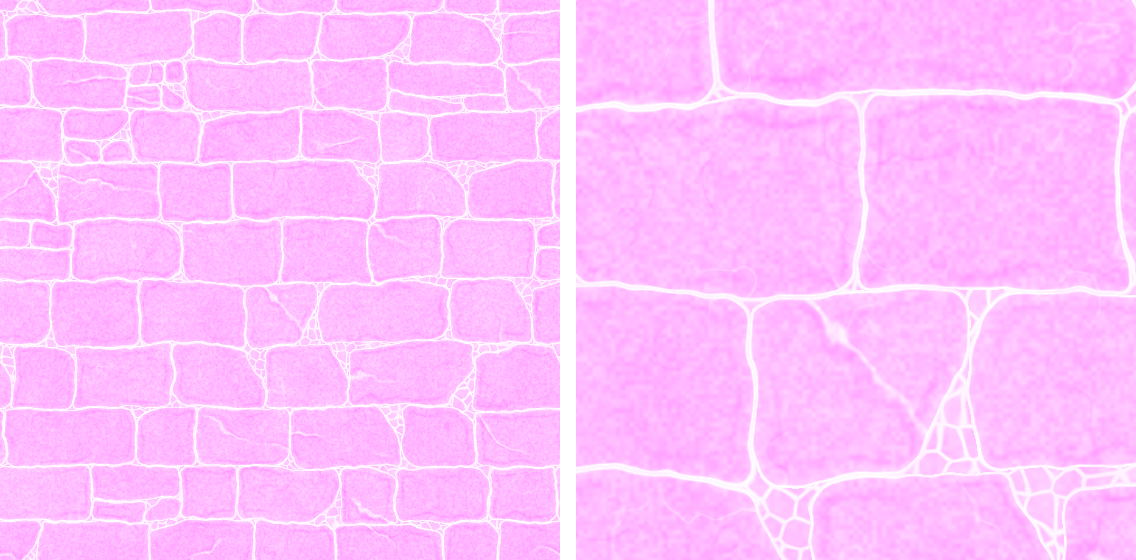
Left: the whole. Right: its middle third, enlarged.
This texture map is drawn by a Shadertoy shader. Its source:

```glsl
float hash(vec2 p) {
    vec3 q = fract(p.xyx * 0.1031);
    q += dot(q, q.yzx + 33.33);
    return fract((q.x + q.y) * q.z);
}

// Value noise that tiles over the unit square
float noise(vec2 p, float cells, float seed) {
    p *= cells;
    vec2 i = floor(p), f = p - i;
    f = f * f * (3.0 - 2.0 * f);
    vec2 a = mod(i, cells) + seed, b = mod(i + 1.0, cells) + seed;
    return mix(mix(hash(a), hash(vec2(b.x, a.y)), f.x),
               mix(hash(vec2(a.x, b.y)), hash(b), f.x), f.y);
}

float fbm(vec2 p, float cells, float seed) {
    float sum = 0.0, gain = 0.5;
    for (int i = 0; i < 4; i++) {
        sum += gain * noise(p, cells, seed);
        cells *= 2.0;
        gain *= 0.5;
        seed += 17.0;
    }
    return sum / 0.9375;
}

// Gap between the two nearest pebble centres
float pebbleEdge(vec2 p, float cells) {
    p *= cells;
    vec2 base = floor(p), near = vec2(9.0);
    for (int y = -1; y <= 1; y++)
    for (int x = -1; x <= 1; x++) {
        vec2 cell = base + vec2(x, y), id = mod(cell, cells);
        vec2 site = cell + 0.1 + 0.8 * vec2(hash(id + 3.0), hash(id + 71.0));
        float d = distance(p, site);
        near = d < near.x ? vec2(d, near.x) : vec2(near.x, min(near.y, d));
    }
    return near.y - near.x;
}

float courseTop(float row) {
    return row * 0.1 + 0.012 - 0.022 * cos(0.6283 * (row - 3.3));
}

float jointX(float col, float row, float count) {
    float jitter = hash(vec2(mod(col, count), row) + 13.0) - 0.5;
    return (col + 0.6 * jitter + hash(vec2(row, 41.0))) / count;
}

float roundBox(vec2 p, vec2 halfSize, float radius) {
    vec2 q = abs(p) - halfSize + radius;
    return length(max(q, 0.0)) + min(max(q.x, q.y), 0.0) - radius;
}

void mainImage(out vec4 fragColor, in vec2 fragCoord) {
    vec2 uv = fragCoord / iResolution.xy;
    uv.y = 1.0 - uv.y;
    float px = 1.0 / iResolution.y;

    // Uneven hand-cut outlines
    vec2 p = uv;
    p += 0.018 * (vec2(noise(uv, 9.0, 5.0), noise(uv, 9.0, 50.0)) - 0.5);
    p += 0.007 * (vec2(noise(uv, 30.0, 9.0), noise(uv, 30.0, 90.0)) - 0.5);
    p += 0.003 * (vec2(noise(uv, 90.0, 2.0), noise(uv, 90.0, 120.0)) - 0.5);

    // Course and stone containing this point
    float course = floor((p.y - 0.012) * 10.0);
    course += step(courseTop(course + 1.0), p.y) - step(p.y, courseTop(course));
    float row = mod(course, 10.0);
    float count = 6.0 + step(mod(row + 2.0, 10.0), 4.5) * (1.0 - mod(row, 2.0));
    float col = floor(p.x * count - hash(vec2(row, 41.0)));
    col += step(jointX(col + 1.0, row, count), p.x) - step(p.x, jointX(col, row, count));
    vec2 lo = vec2(jointX(col, row, count), courseTop(course));
    vec2 hi = vec2(jointX(col + 1.0, row, count), courseTop(course + 1.0));
    vec2 id = vec2(mod(col, count), row);

    // Some stones are stacked pairs, and some halves are cut again
    if (hash(id + 23.0) > 0.84) {
        float bed = mix(lo.y, hi.y, 0.35 + 0.3 * hash(id + 29.0));
        if (p.y < bed) { hi.y = bed; id += 100.0; } else { lo.y = bed; id += 200.0; }
        if (hash(id) > 0.6) {
            float cut = mix(lo.x, hi.x, 0.4 + 0.25 * hash(id + 5.0));
            if (p.x < cut) { hi.x = cut; id += 40.0; } else { lo.x = cut; id += 80.0; }
        }
    }

    // Wedge-shaped gaps beside and above a few stones
    vec2 along = (p - lo) / (hi - lo);
    along = mix(along, 1.0 - along, step(0.5, vec2(hash(id + 3.0), hash(id + 9.0))));
    hi.x -= 0.034 * step(0.83, hash(id + 31.0)) * smoothstep(0.3, 1.0, along.y);
    lo.y += 0.014 * step(0.75, hash(id + 37.0)) * smoothstep(0.5, 1.0, along.x);
    vec2 halfSize = max((hi - lo) * 0.5 - 0.0009, 0.006);
    vec2 q = p - (lo + hi) * 0.5;
    float corner = hash(id * 4.0 + step(0.0, q) * vec2(1.0, 2.0) + 43.0);
    float radius = 0.007 + 0.012 * corner + 0.022 * step(0.86, corner);
    float d = roundBox(q, halfSize, min(radius, 0.7 * min(halfSize.x, halfSize.y)));

    // Stone face: broad tone and fine grain
    float face = 0.727 + 0.03 * (hash(id + 47.0) - 0.5);
    face += 0.08 * (fbm(uv, 18.0, 60.0) - 0.5);
    face += 0.10 * (noise(uv, 360.0, 11.0) - 0.5) + 0.06 * (noise(uv, 190.0, 33.0) - 0.5);

    // Broken dark rim, hairline creases and faint pale scuffs
    float rim = d + 0.004 + 0.012 * noise(uv, 38.0, 66.0);
    face -= 0.085 * exp(-pow(rim / 0.0028, 2.0)) * smoothstep(0.1, 0.8, noise(uv, 24.0, 77.0));
    float crease = abs(fbm(uv, 10.0, 150.0) - 0.5);
    face -= 0.08 * smoothstep(0.014, 0.0, crease) * noise(uv, 16.0, 19.0);
    float scuff = abs(fbm(uv, 15.0, 180.0) - 0.52);
    face += 0.07 * smoothstep(0.018, 0.0, scuff) * smoothstep(0.4, 0.9, noise(uv, 14.0, 27.0));

    // Pale cracks across some stones
    float angle = 6.2832 * hash(id + 53.0);
    float crack = dot(q, vec2(cos(angle), sin(angle))) + 0.06 * (fbm(uv, 14.0, 210.0) - 0.5)
                + 0.04 * (hash(id + 59.0) - 0.5);
    float cracked = step(0.45, hash(id + 61.0)) * smoothstep(0.35, 0.8, noise(uv, 13.0, 230.0));
    face += cracked * (0.17 * smoothstep(0.0022 + px, 0.0, abs(crack))
                     - 0.07 * exp(-pow((crack - 0.005) / 0.0025, 2.0)));

    // Mortar with rubble where the gap is wide
    float pebble = smoothstep(0.03, 0.24, pebbleEdge(p, 60.0));
    float fill = 0.78 + 0.08 * (noise(uv, 60.0, 8.0) - 0.5) + 0.07 * (noise(uv, 300.0, 4.0) - 0.5);
    float gap = mix(0.93 + 0.06 * noise(uv, 45.0, 88.0), fill, pebble * smoothstep(0.0005, 0.003, d));

    float green = mix(gap, face, smoothstep(-0.3 * px, 0.0012 + 0.8 * px, -d));
    green += 0.07 * exp(-abs(d) / 0.0035) * step(d, 0.0);
    fragColor = vec4(1.0, clamp(green, 0.0, 1.0), 1.0, 1.0);
}
```
